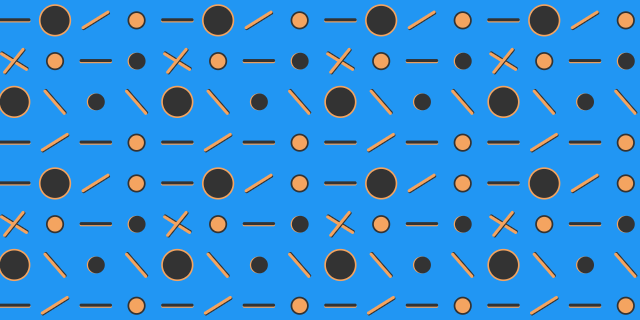
A WebGL 1 fragment shader for this pattern:

```glsl
precision highp float;

uniform vec2 u_resolution;

const vec3 BLUE = vec3(0.129, 0.588, 0.953);
const vec3 DARK = vec3(0.2);
const vec3 ORANGE = vec3(0.957, 0.643, 0.376);

// Cell size as a share of the canvas height
const float CELL = 0.1274;
const vec2 GRID_SHIFT = vec2(0.15);

// Motif kinds
const float BAR = 0.0;
const float DISC = 1.0;
const float SLASH = 2.0;
const float DOT = 3.0;
const float CROSS = 4.0;
const float CRESCENT = 5.0;
const float BACKSLASH = 6.0;

float circleDistance(vec2 p, float radius) {
  return length(p) - radius;
}

float strokeDistance(vec2 p, float halfLength, float radius) {
  p.x -= clamp(p.x, -halfLength, halfLength);
  return length(p) - radius;
}

vec2 rotate(vec2 p, float degrees) {
  float a = radians(degrees);
  return vec2(cos(a) * p.x + sin(a) * p.y, cos(a) * p.y - sin(a) * p.x);
}

vec3 paint(vec3 base, vec3 ink, float d, float pixel) {
  return mix(base, ink, clamp(0.5 - d / pixel, 0.0, 1.0));
}

// Concentric circles, or a crescent when the top one is shifted
vec3 paintRound(vec3 base, vec3 under, vec3 over, vec2 p, vec2 radii, float shift, float pixel) {
  base = paint(base, under, circleDistance(p + vec2(shift, 0.0), radii.x), pixel);
  return paint(base, over, circleDistance(p - vec2(shift, 0.0), radii.y), pixel);
}

// Round-capped line over a copy shifted to one side
vec3 paintStroke(vec3 base, vec3 under, vec3 over, vec2 p, float degrees, float pixel) {
  vec2 q = rotate(p, degrees);
  vec2 sideShift = vec2(0.0, 0.014);
  base = paint(base, under, strokeDistance(q + sideShift, 0.36, 0.037), pixel);
  return paint(base, over, strokeDistance(q - sideShift, 0.36, 0.037), pixel);
}

float pick(vec4 values, float index) {
  return dot(values, vec4(equal(vec4(0.0, 1.0, 2.0, 3.0), vec4(index))));
}

// Four by four tile, rows counted from the bottom
float motifAt(vec2 cell) {
  vec2 slot = mod(cell, 4.0);
  vec4 row = vec4(BAR, SLASH, BAR, DOT);
  if (slot.y > 0.5) row = vec4(DISC, BACKSLASH, CRESCENT, BACKSLASH);
  if (slot.y > 1.5) row = vec4(CROSS, DOT, BAR, CRESCENT);
  if (slot.y > 2.5) row = vec4(BAR, DISC, SLASH, DOT);
  return pick(row, slot.x);
}

vec3 paintMotif(vec3 base, float motif, vec2 p, float pixel) {
  if (motif == BAR) return paintStroke(base, ORANGE, DARK, p, 0.0, pixel);
  if (motif == DISC) return paintRound(base, ORANGE, DARK, p, vec2(0.395, 0.355), 0.0, pixel);
  if (motif == SLASH) return paintStroke(base, DARK, ORANGE, p, 32.0, pixel);
  if (motif == DOT) return paintRound(base, DARK, ORANGE, p, vec2(0.222, 0.18), 0.0, pixel);
  if (motif == CRESCENT) return paintRound(base, ORANGE, DARK, p, vec2(0.205), 0.015, pixel);
  if (motif == BACKSLASH) return paintStroke(base, DARK, ORANGE, p, 131.0, pixel);

  // Cross: two strokes
  base = paintStroke(base, DARK, ORANGE, p, 148.0, pixel);
  return paintStroke(base, DARK, ORANGE, p, 51.0, pixel);
}

void main() {
  vec2 grid = gl_FragCoord.xy / (u_resolution.y * CELL) + GRID_SHIFT;
  float pixel = 1.0 / (u_resolution.y * CELL);
  vec2 p = fract(grid) - 0.5;
  gl_FragColor = vec4(paintMotif(BLUE, motifAt(floor(grid)), p, pixel), 1.0);
}
```
